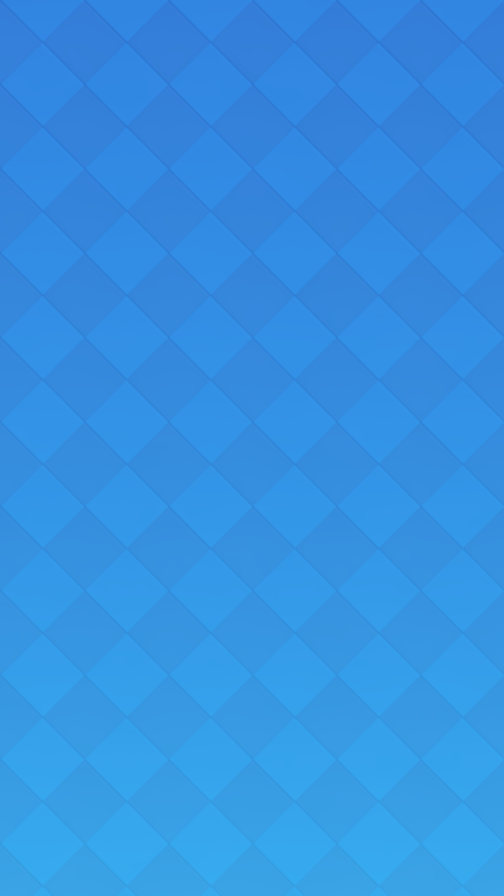
Reproduce this background procedurally as a Shadertoy shader.

```glsl
#define COLUMNS 6.0
#define ROWS 10.62
#define SHIFT vec2(0.51, 0.0)
#define TOP_COLOR vec3(0.198, 0.510, 0.868)
#define LINEAR_RISE vec3(0.008, 0.080, 0.025)
#define CURVED_RISE vec3(0.014, 0.065, 0.025)
#define TILE_CONTRAST vec3(-0.005, 0.014, 0.017)
#define SEAM_WIDTH 0.026
#define SEAM_DARKNESS 0.034
#define BEVEL_WIDTH 0.07
#define WEAR 0.0025

float hash(vec2 p) {
    return fract(sin(dot(p, vec2(41.3, 289.1))) * 4375.5);
}

// Layered sines make faint uneven patches
float patches(vec2 p) {
    float sum = 0.0;
    float weight = 0.5;
    for (int i = 0; i < 4; i++) {
        sum += weight * sin(p.x + 1.7 * sin(p.y)) * sin(p.y + 0.8);
        p = mat2(1.3, 1.1, -1.1, 1.3) * p + 2.4;
        weight *= 0.6;
    }
    return sum;
}

// Coverage of a thin line of the given width, softened by one pixel
float lineMask(float dist, float width, float aa) {
    float core = max(width, aa);
    return (1.0 - smoothstep(0.25 * core, core, abs(dist))) * width / core;
}

void mainImage(out vec4 fragColor, in vec2 fragCoord) {
    vec2 uv = fragCoord / iResolution.xy;
    float down = 1.0 - uv.y;

    // Rotated grid: x crosses rising seams, y crosses falling seams
    vec2 p = vec2(uv.x * COLUMNS, down * ROWS) - SHIFT;
    vec2 q = vec2(p.x + p.y, p.x - p.y) + 0.5;
    vec2 tile = floor(q);
    vec2 local = q - tile;
    vec2 seam = fract(q + 0.5) - 0.5;
    vec2 edge = abs(seam);
    float aa = 1.4142 * COLUMNS / iResolution.x;

    // Checker of light (+1) and dark (-1) diamonds
    float parity = 1.0 - 2.0 * mod(tile.x + tile.y, 2.0);
    vec2 soft = min(edge / (0.6 * aa), 1.0);
    float checker = parity * soft.x * soft.y;

    // Vertical gradient
    vec3 color = TOP_COLOR + LINEAR_RISE * down + CURVED_RISE * down * down;
    color += TILE_CONTRAST * checker;

    // Gentle shading inside each diamond, brighter toward its lower tip
    float tileDown = local.x - local.y;
    color += vec3(0.0, 0.004, 0.003) * tileDown * soft.x * soft.y;

    // Crisp falling seams with a faint highlight, fading down the canvas
    float fade = mix(1.0, 0.6, down);
    float falling = lineMask(seam.y, SEAM_WIDTH, aa);
    float rising = lineMask(seam.x, SEAM_WIDTH, aa);
    float highlight = lineMask(seam.y + 0.045, SEAM_WIDTH, aa);
    color -= vec3(0.5, 1.0, 0.9) * SEAM_DARKNESS * fade * (falling + 0.22 * rising);
    color += vec3(0.004, 0.007, 0.005) * highlight * fade;

    // Soft shadow on dark diamonds beside their edges
    vec2 bevel = exp(-edge / BEVEL_WIDTH);
    float shadow = max(-checker, 0.0) * (0.6 * bevel.x + bevel.y);
    color -= vec3(0.003, 0.008, 0.007) * shadow * fade;

    // Small differences between tiles and light wear
    color += WEAR * (hash(tile) - 0.5 + patches(p * 3.1));

    fragColor = vec4(clamp(color, 0.0, 1.0), 1.0);
}
```
